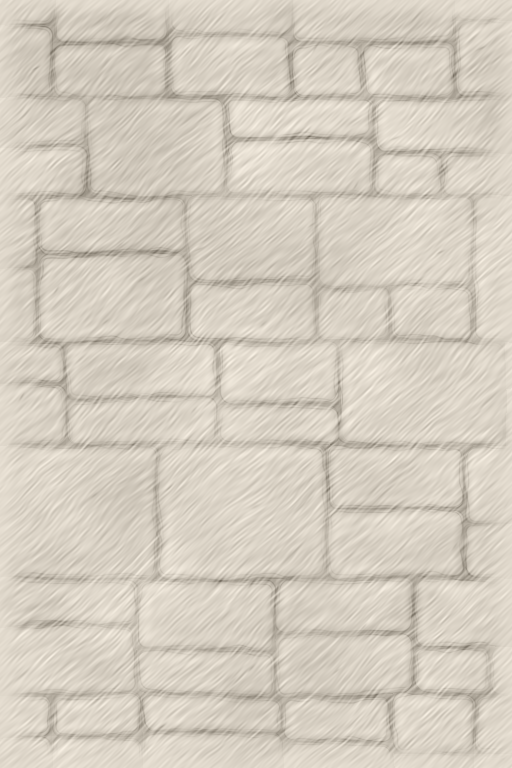
Give the GLSL for this texture, as a Shadertoy shader.

```glsl
// Pencil drawing of an irregular ashlar stone wall on cream paper.
// Bands are cut into columns and stones by hashed edges; sketchy joints
// follow each stone's distance field, and stretched noise makes the hatching.

const float BAND_HEIGHT = 0.155;
const float COLUMN_WIDTH = 0.19;
const float CORNER_RADIUS = 0.014;
const float HATCH_ANGLE = 0.74;
const vec3 PAPER_TINT = vec3(0.0, -0.03, -0.08);

float hash(vec2 p) {
    return fract(sin(dot(p, vec2(127.1, 311.7))) * 43758.5453);
}

float noise(vec2 p) {
    vec2 cell = floor(p), f = fract(p);
    f = f * f * (3.0 - 2.0 * f);
    return mix(mix(hash(cell), hash(cell + vec2(1, 0)), f.x),
               mix(hash(cell + vec2(0, 1)), hash(cell + vec2(1, 1)), f.x), f.y);
}

float fbm(vec2 p) {
    float sum = 0.0, amp = 0.53;
    for (int i = 0; i < 4; i++) {
        sum += amp * noise(p);
        p = p * 2.03 + 17.3;
        amp *= 0.5;
    }
    return sum;
}

float bell(float x, float width) {
    return exp(-x * x / (width * width));
}

vec2 rotate(vec2 p, float angle) {
    float c = cos(angle), s = sin(angle);
    return vec2(c * p.x + s * p.y, c * p.y - s * p.x);
}

float jitteredEdge(float i, float seed, float jitter) {
    return i + jitter * (hash(vec2(i, seed)) - 0.5);
}

// Interval around x between jittered edges: low, high, index
vec3 span(float x, float seed, float jitter) {
    float i = floor(x);
    if (x < jitteredEdge(i, seed, jitter)) i -= 1.0;
    else if (x > jitteredEdge(i + 1.0, seed, jitter)) i += 1.0;
    return vec3(jitteredEdge(i, seed, jitter), jitteredEdge(i + 1.0, seed, jitter), i);
}

// Keeps the side of a cut that holds x
vec2 cut(vec2 range, float x, float ratio) {
    float middle = mix(range.x, range.y, ratio);
    return x < middle ? vec2(range.x, middle) : vec2(middle, range.y);
}

// Stone around p: low corner, high corner
vec4 stoneAt(vec2 p) {
    vec3 band = span(p.y / BAND_HEIGHT + 0.3, 5.0, 0.25);
    float shift = hash(vec2(band.z, 2.0));
    vec3 column = span(p.x / COLUMN_WIDTH + shift, band.z * 7.0 + 3.0, 0.5);
    vec2 id = vec2(column.z, band.z);
    vec2 xs = (column.xy - shift) * COLUMN_WIDTH;
    vec2 ys = (band.xy - 0.3) * BAND_HEIGHT;
    if (hash(id + 31.0) < 0.82) ys = cut(ys, p.y, mix(0.36, 0.66, hash(id + 47.0)));
    float aspect = (xs.y - xs.x) / (ys.y - ys.x);
    if (aspect > 2.7 && hash(id + ys.x) < 0.5) xs = cut(xs, p.x, mix(0.42, 0.58, hash(id + 71.0)));
    return vec4(xs.x, ys.x, xs.y, ys.y);
}

// Distance inward from the edge of a rounded box
float insetDistance(vec2 p, vec2 halfSize, float radius) {
    vec2 q = abs(p) - halfSize + radius;
    return radius - length(max(q, 0.0)) - min(max(q.x, q.y), 0.0);
}

// Dark core, soft smudge and thin loose pencil strands along the joint
float jointInk(vec2 p, float d) {
    float inset = max(d, 0.0);
    float ink = 0.5 * bell(inset, 0.0024) + 0.26 * bell(inset, 0.0095);
    for (int k = 0; k < 3; k++) {
        float offset = float(k);
        float wander = 0.006 * (noise(p * 48.0 + offset * 19.0) - 0.5);
        float pressure = noise(p * 34.0 + offset * 41.0);
        ink += 0.4 * pressure * bell(d - 0.001 - 0.0018 * offset + wander, 0.001);
    }
    return ink;
}

// One stroke beside its neighbour, so only the fine contrast remains
float strokePair(vec2 p) {
    return noise(p) - noise(p + vec2(0.37, 1.0));
}

// Thin scratchy strokes, stretched along x
float hatching(vec2 p) {
    float fine = strokePair(p * vec2(48.0, 400.0));
    float crossed = strokePair(rotate(p, 0.13) * vec2(40.0, 310.0) + 90.0);
    float broad = noise(p * vec2(34.0, 150.0) + 50.0) - 0.5;
    return 0.6 * fine + 0.5 * crossed + 0.2 * broad;
}

// Rare short dark ticks, at most one per cell
float ticks(vec2 p, float cellSize) {
    vec2 id = floor(p / cellSize);
    vec2 center = 0.3 + 0.4 * vec2(hash(id + 3.0), hash(id + 8.0));
    vec2 q = rotate(p - (id + center) * cellSize, 0.6 * (hash(id + 14.0) - 0.5));
    return step(hash(id + 23.0), 0.25) * bell(q.x, 0.006) * bell(q.y, 0.0014);
}

void mainImage(out vec4 fragColor, in vec2 fragCoord) {
    vec2 p = fragCoord / iResolution.y;
    vec2 size = iResolution.xy / iResolution.y;

    // Hand-drawn wobble of the stone outlines
    vec2 w = p + 0.011 * (vec2(fbm(p * 11.0), fbm(p * 11.0 + 60.0)) - 0.5);
    vec4 stone = stoneAt(w);
    vec2 halfSize = 0.5 * (stone.zw - stone.xy);
    vec2 local = w - 0.5 * (stone.xy + stone.zw);
    float d = insetDistance(local, halfSize, CORNER_RADIUS);

    // Drawing fades out toward the paper border
    vec2 margin = min(p, size - p);
    float border = min(margin.x, margin.y) + 0.02 * (noise(p * 24.0) - 0.5);
    float drawn = smoothstep(-0.005, 0.03, border);
    float pressure = mix(0.55, 1.0, smoothstep(0.2, 0.6, noise(p * 7.0 + 9.0)));
    pressure *= smoothstep(0.0, 0.06, border);

    // Hatching and smudges in stroke space
    vec2 stroke = rotate(p, HATCH_ANGLE);
    stroke.y += 0.01 * noise(p * 14.0) + 0.0012 * noise(p * 60.0);
    float smudge = noise(stroke * vec2(17.0, 30.0)) - 0.5;
    float shade = fbm(p * 6.0 + 33.0) - 0.5;
    float strokes = hatching(stroke);

    float tone = 0.846 + 0.12 * mix(0.5, 1.0, drawn) * strokes;
    tone += drawn * (0.04 * smudge + 0.11 * shade);
    tone += 0.018 * dot(local / halfSize, vec2(-0.5, 0.5));
    tone += 0.026 * pressure * bell(d - 0.013, 0.006);
    tone -= 0.2 * pressure * jointInk(p, d) * (1.0 - 0.5 * strokes);
    tone -= 0.09 * drawn * ticks(stroke, 0.075);
    tone += 0.035 * (1.0 - drawn);

    fragColor = vec4(clamp(vec3(tone) + PAPER_TINT, 0.0, 1.0), 1.0);
}
```
